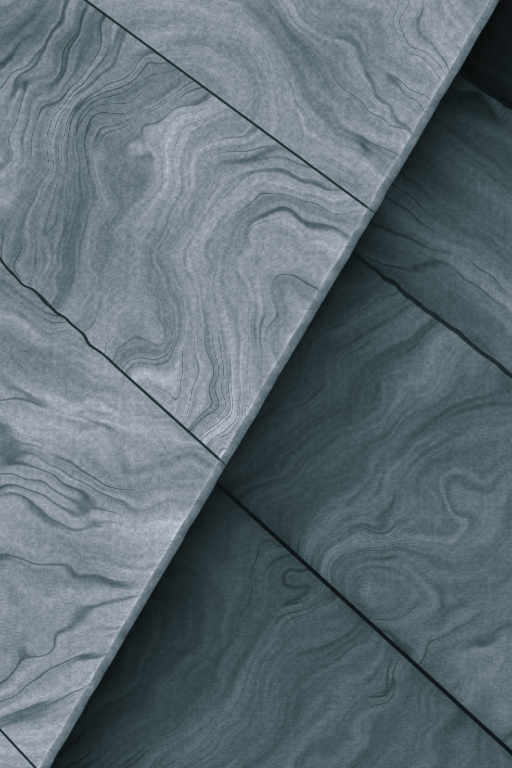
Reproduce this texture procedurally as a WebGL 1 fragment shader.

```glsl
precision highp float;
uniform vec2 u_resolution;

// Lengths are in canvas heights, with y pointing down.
const float EDGE_X = 0.651;        // slab edge: x = EDGE_X - EDGE_SLOPE * y
const float EDGE_SLOPE = 0.587;
const float BEVEL_WIDTH = 0.0115;
const float SHADOW_REACH = 0.10;
const float UPPER_TONE = 0.555;
const float LOWER_TONE = 0.44;
const float SHADOW_TONE = 0.105;
const float GRAIN = 0.15;

float hash(vec2 p) {
  return fract(sin(dot(p, vec2(127.1, 311.7))) * 43758.545);
}

float noise(vec2 p) {
  vec2 i = floor(p), f = fract(p);
  f = f * f * (3.0 - 2.0 * f);
  return mix(mix(hash(i), hash(i + vec2(1.0, 0.0)), f.x),
             mix(hash(i + vec2(0.0, 1.0)), hash(i + vec2(1.0, 1.0)), f.x), f.y);
}

float fbm(vec2 p) {
  float sum = 0.0, amp = 0.5;
  for (int i = 0; i < 4; i++) {
    sum += amp * noise(p);
    p = mat2(0.8, 0.6, -0.6, 0.8) * p * 2.03 + 7.3;
    amp *= 0.5;
  }
  return sum / 0.9375;
}

float blob(vec2 p, vec2 center, vec2 radius) {
  vec2 q = (p - center) / radius;
  return exp(-dot(q, q));
}

// Signed distance to a seam through origin; positive lies below it.
float seam(vec2 p, vec2 origin, float slope) {
  return (p.y - origin.y - slope * (p.x - origin.x)) / sqrt(1.0 + slope * slope);
}

float seamMask(float d, float halfWidth) {
  float px = 1.0 / u_resolution.y;
  return 1.0 - smoothstep(halfWidth - 0.5 * px, halfWidth + px, abs(d));
}

// Folded mineral layers; swirl holds center, radius and height of a fold.
float strata(vec2 p, vec2 across, float warp, vec4 swirl, float seed) {
  vec2 q = p + 0.05 * vec2(fbm(p * 6.0 + seed), fbm(p * 6.0 + seed + 31.0));
  float layer = dot(p, across) + warp * (fbm(q * 4.5 + seed) - 0.5)
              + swirl.w * blob(q, swirl.xy, vec2(swirl.z))
              + 0.012 * noise(p * 32.0 + seed);
  float along = dot(p, vec2(-across.y, across.x));
  float bands = fbm(vec2(layer * 22.0 + seed, along * 3.0)) - 0.5;
  float lines = noise(vec2(layer * 120.0, along * 10.0 + seed)) - 0.5;
  float hairs = noise(vec2(layer * 240.0, along * 24.0 + seed)) - 0.5;
  float vein = abs(noise(vec2(layer * 65.0 + seed, along * 7.0)) - 0.5);
  float veinZone = smoothstep(0.43, 0.65, fbm(p * 8.0 + seed + 13.0));
  return 0.30 * bands + 0.085 * lines + 0.06 * hairs
       - 0.15 * veinZone * (1.0 - smoothstep(0.0, 0.10, vein));
}

float upperSlabs(vec2 p, float edge) {
  float rough = 0.003 * (noise(p * 60.0) - 0.5);
  float top = seam(p, vec2(0.111, 0.0), 0.735);
  float middle = seam(p, vec2(0.0, 0.341), 0.90)
               + rough * (1.0 - smoothstep(0.08, 0.16, p.x)) * 3.0;
  float corner = seam(p, vec2(0.0, 0.95), 1.08);

  vec2 across = vec2(0.82, 0.57);
  vec4 swirl = vec4(0.39, 0.34, 0.11, 0.13);
  float warp = 0.36, seed = 4.0, strength = 0.95;
  if (top < 0.0) {
    across = vec2(-0.55, 0.83);
    swirl = vec4(0.33, 0.11, 0.09, 0.13);
    warp = 0.26; seed = 19.0; strength = 0.85;
  } else if (middle > 0.0) {
    across = vec2(-0.13, 0.99);
    swirl = vec4(0.01, 0.91, 0.11, -0.13);
    warp = 0.15; seed = 47.0; strength = 1.1;
  }

  // Broad pale and slate patches
  float tone = UPPER_TONE + strength * strata(p, across, warp, swirl, seed);
  tone -= 0.085 * blob(p, vec2(0.10, 0.33), vec2(0.10, 0.13));
  tone -= 0.075 * blob(p, vec2(0.43, 0.06), vec2(0.12, 0.07));
  tone -= 0.08 * blob(p, vec2(0.05, 0.04), vec2(0.12, 0.04));
  tone -= 0.06 * blob(p, vec2(0.05, 0.74), vec2(0.14, 0.07));
  tone += 0.065 * blob(p, vec2(0.14, 0.54), vec2(0.16, 0.07));
  tone += 0.05 * blob(p, vec2(0.21, 0.18), vec2(0.06, 0.10));
  tone += 0.055 * exp(edge / 0.045);

  float joint = max(seamMask(top, 0.0011), seamMask(middle, 0.0013));
  joint = max(joint, seamMask(corner, 0.0011));
  tone = mix(tone, 0.13, 0.88 * joint);

  // Bevel facing the gap
  float face = smoothstep(-BEVEL_WIDTH - 0.001, -BEVEL_WIDTH + 0.002, edge);
  float depth = clamp(1.0 + edge / BEVEL_WIDTH, 0.0, 1.0);
  float faceTone = mix(0.53, 0.38, depth) + 0.16 * (fbm(p * 75.0) - 0.5);
  tone += 0.07 * exp(-pow((edge + BEVEL_WIDTH) / 0.0025, 2.0));
  return mix(tone, faceTone, face * (1.0 - 0.6 * joint));
}

float lowerSlabs(vec2 p, float edge) {
  float rough = 0.004 * (noise(p * 70.0) - 0.5);
  float bottom = seam(p, vec2(0.289, 0.635), 0.915);
  float middle = seam(p, vec2(0.469, 0.336), 0.77) + rough;
  float top = seam(p, vec2(0.605, 0.098), 0.64) + rough;

  vec2 across = vec2(0.77, 0.64);
  vec4 swirl = vec4(0.49, 0.775, 0.065, 0.16);
  float warp = 0.25, seed = 71.0, gain = 1.0;
  if (bottom > 0.0) {
    across = vec2(0.86, 0.51);
    swirl = vec4(0.45, 0.92, 0.09, 0.07);
    seed = 83.0; gain = 0.89;
  } else if (middle < 0.0) {
    across = vec2(-0.60, 0.80);
    swirl = vec4(0.0, 0.0, 0.1, 0.0);
    warp = 0.09; seed = 97.0;
    gain = top < 0.0 ? 0.45 : 1.0;
  }

  // Light grows with distance from the overhang
  float light = 1.0 - exp(-max(edge, 0.0) / SHADOW_REACH);
  float tone = mix(SHADOW_TONE, LOWER_TONE, light);
  tone += 0.07 * exp(-pow((middle + 0.09) / 0.032, 2.0));
  tone += (0.25 + 0.55 * light) * strata(p, across, warp, swirl, seed);
  tone *= gain;

  float joint = max(seamMask(bottom, 0.0022), 0.75 * seamMask(middle, 0.0025));
  joint = max(joint, seamMask(top, 0.004));
  tone *= 1.0 - 0.22 * exp(-abs(bottom) / 0.010);
  return mix(tone, 0.07, 0.9 * joint);
}

void main() {
  float px = 1.0 / u_resolution.y;
  vec2 p = gl_FragCoord.xy * px;
  p.y = 1.0 - p.y;

  float edge = (p.x - EDGE_X + EDGE_SLOPE * p.y) / sqrt(1.0 + EDGE_SLOPE * EDGE_SLOPE);
  edge += 0.0018 * (noise(p * 45.0) - 0.5);
  float tone = mix(upperSlabs(p, edge), lowerSlabs(p, edge), smoothstep(-px, px, edge));

  // Crystalline speckle
  float speckle = 0.6 * noise(p * 420.0) + 0.4 * noise(p * 210.0 + 9.0) - 0.5;
  tone = clamp(tone * (1.0 + 1.6 * GRAIN * speckle), 0.05, 0.80);

  // Cool slate tint, more neutral in the highlights
  float red = mix(0.75, 0.95, smoothstep(0.20, 0.66, tone));
  gl_FragColor = vec4(tone * vec3(red, 1.0, 1.065), 1.0);
}
```
